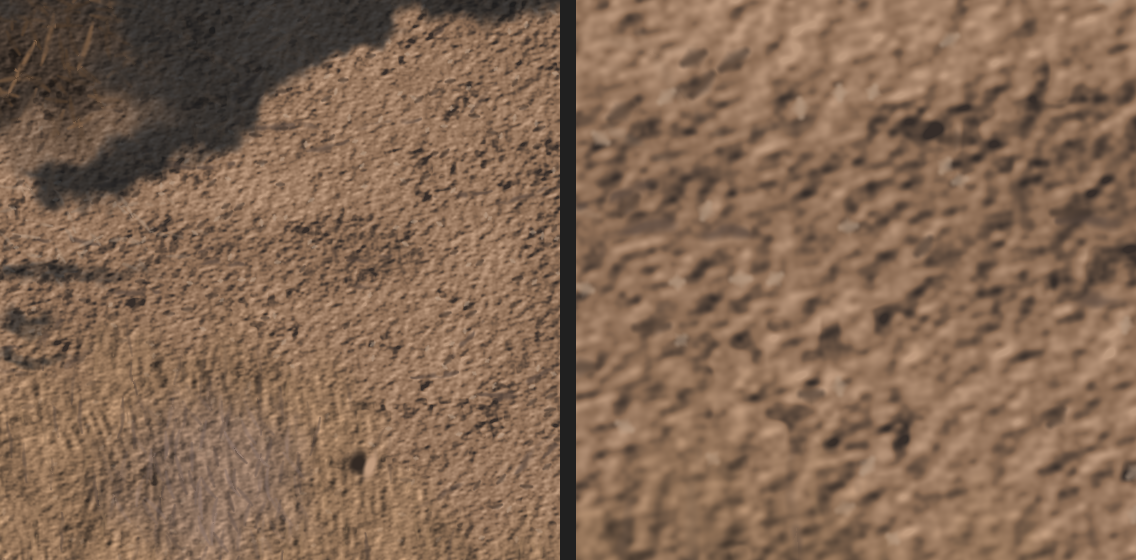
Left: the whole. Right: its middle third, enlarged.
Reproduce this texture procedurally as a WebGL 1 fragment shader.

```glsl
precision highp float;
uniform vec2 u_resolution;

const vec3 PIT = vec3(0.29, 0.235, 0.20);
const vec3 SOIL = vec3(0.55, 0.425, 0.33);
const vec3 PALE = vec3(0.69, 0.555, 0.45);
const vec3 DRY_GRASS = vec3(0.57, 0.45, 0.335);
const vec3 STRAW = vec3(0.56, 0.42, 0.30);
const vec3 BLEACHED = vec3(0.74, 0.64, 0.55);
const vec3 TWIG = vec3(0.33, 0.27, 0.24);
const vec3 GREY_STEM = vec3(0.52, 0.44, 0.41);
const vec3 THATCH = vec3(0.27, 0.215, 0.175);
const vec3 SHADE = vec3(0.37, 0.44, 0.53);
const float GRAIN_SCALE = 92.0;
const float GRIT_SCALE = 165.0;
const float SHADOW_BLUR = 0.024;

float hash(vec2 p) {
  vec3 q = fract(p.xyx * 0.1031);
  q += dot(q, q.yzx + 33.33);
  return fract((q.x + q.y) * q.z);
}

float noise(vec2 p) {
  vec2 i = floor(p), f = fract(p);
  f = f * f * (3.0 - 2.0 * f);
  return mix(mix(hash(i), hash(i + vec2(1.0, 0.0)), f.x),
             mix(hash(i + vec2(0.0, 1.0)), hash(i + 1.0), f.x), f.y);
}

float fbm(vec2 p) {
  float sum = 0.0, amp = 0.533;
  for (int i = 0; i < 4; i++) {
    sum += amp * noise(p);
    p = p * 2.03 + 17.3;
    amp *= 0.5;
  }
  return sum;
}

vec2 rotate(vec2 p, float a) {
  float c = cos(a), s = sin(a);
  return vec2(c * p.x + s * p.y, c * p.y - s * p.x);
}

// Side-lit bumps: difference of two shifted noise samples
float relief(vec2 p, float scale, float tilt) {
  vec2 q = rotate(p, tilt) * scale * vec2(0.78, 1.15);
  return noise(q) - noise(q + vec2(0.35, -0.8));
}

// Soft ellipse: 1 inside, 0 outside
float blot(vec2 p, vec2 centre, vec2 radius) {
  return 1.0 - smoothstep(0.4, 1.3, length((p - centre) / radius));
}

// Scattered bent stems: x is coverage, y a random tint
vec2 stems(vec2 p, float cells, float angle, float spread, float reach, float width, float density) {
  vec2 g = p * cells, best = vec2(0.0);
  for (int j = -1; j <= 1; j++) {
    for (int i = -1; i <= 1; i++) {
      vec2 id = floor(g) + vec2(float(i), float(j));
      float pick = hash(id + 5.7), tint = hash(id + 41.3);
      vec2 root = id + vec2(hash(id + 11.1), hash(id + 23.9));
      vec2 d = rotate(g - root, angle + spread * (hash(id + 3.3) - 0.5));
      float span = reach * (0.5 + 0.5 * tint);
      float along = clamp(d.x, -span, span);
      float across = d.y + (pick - 0.3) * 0.3 * along * along;
      float w = width * (1.0 - 0.5 * abs(along) / span);
      float cover = 1.0 - smoothstep(0.1 * w, 1.7 * w, length(vec2(d.x - along, across)));
      cover *= step(pick, density);
      if (cover > best.x) best = vec2(cover, tint);
    }
  }
  return best;
}

void main() {
  vec2 p = gl_FragCoord.xy / u_resolution;
  float patches = fbm(p * vec2(6.0, 9.0));
  vec2 wobble = vec2(fbm(p * 15.0 + 9.0), fbm(p * 15.0 + 37.0)) - 0.5;
  float broken = smoothstep(0.25, 0.65, noise(p * 75.0 + 6.0));

  // Gritty soil with small pits
  float tone = 0.58 + 0.58 * relief(p, GRAIN_SCALE, 0.6) + 0.5 * relief(p + 3.7, GRIT_SCALE, 0.25)
             + 0.25 * (noise(p * 230.0) - 0.5) + 0.75 * (patches - 0.5);
  float debris = smoothstep(0.56, 0.72, fbm(rotate(p, 0.3) * vec2(13.0, 27.0) + 4.0));
  tone -= 0.5 * debris * smoothstep(0.65, 0.25, noise(p * 95.0));

  // Upright dry grass in the lower left
  float grassTop = 0.39 - 0.34 * smoothstep(0.5, 0.9, p.x) + 0.2 * wobble.y;
  float grass = smoothstep(0.08, -0.12, p.y - grassTop);
  float sway = 0.05 * noise(p * 6.0) + 0.12 * p.y * (noise(vec2(p.x * 9.0, 2.0)) - 0.5);
  vec2 blade = vec2(p.x + sway, p.y);
  float streak = noise(blade * vec2(105.0, 28.0)) - noise(blade * vec2(105.0, 28.0) + vec2(0.8, 0.2));
  float tuft = fbm(blade * vec2(26.0, 6.0) + 12.0) - 0.5;
  tone = mix(tone, 0.53 + 0.62 * (tone - 0.58) + 0.42 * streak + 0.7 * tuft, grass);

  tone = clamp(tone, -0.15, 1.2);
  vec3 color = tone < 0.5 ? mix(PIT, SOIL, 2.0 * tone) : mix(SOIL, PALE, 2.0 * tone - 1.0);
  color = mix(color, DRY_GRASS * (0.52 + 0.9 * tone), 0.5 * grass);

  // Standing stalks, and a grey thicket among them
  vec2 stalk = stems(p + 0.02 * wobble, 17.0, 1.5, 0.5, 0.95, 0.07, 0.9);
  vec3 stalkColor = mix(TWIG, DRY_GRASS * 1.1, smoothstep(0.2, 0.7, stalk.y));
  color = mix(color, stalkColor, 0.5 * stalk.x * grass * (0.4 + 0.6 * broken));
  float thicket = blot(p + 0.12 * wobble, vec2(0.37, 0.14), vec2(0.17, 0.17));
  vec2 stem = stems(p + 0.43, 30.0, 1.85, 1.1, 0.9, 0.13, 0.95);
  color = mix(color, GREY_STEM * (0.6 + 0.6 * tone), 0.45 * thicket);
  color = mix(color, mix(TWIG, GREY_STEM * 1.15, stem.y), 0.55 * stem.x * thicket);

  // Fallen twigs, bleached litter and stone chips
  vec2 twig = stems(p + 0.03 * wobble + 2.1, 11.0, 0.35, 1.0, 0.75, 0.065, 0.38);
  color = mix(color, TWIG, 0.65 * twig.x * broken * (1.0 - grass));
  float litter = blot(p + 0.1 * wobble, vec2(0.10, 0.58), vec2(0.30, 0.12));
  vec2 chaff = stems(p + 7.7, 30.0, -0.35, 1.8, 0.8, 0.12, 0.75);
  color = mix(color, BLEACHED * (0.75 + 0.3 * chaff.y), 0.5 * chaff.x * litter * broken);
  vec2 chip = stems(p + 5.2, 42.0, 0.5, 2.4, 0.22, 0.18, 0.12);
  color = mix(color, BLEACHED, 0.55 * chip.x * (1.0 - 0.6 * grass));
  vec2 clod = stems(p + 9.4, 34.0, 0.4, 1.2, 0.34, 0.17, 0.14);
  color = mix(color, PIT * 0.9, 0.6 * clod.x * (1.0 - 0.6 * grass));

  // Pale stone beside its hollow
  color = mix(color, PIT * 0.7, blot(p + 0.02 * wobble, vec2(0.641, 0.172), vec2(0.018, 0.025)));
  color = mix(color, PALE * 1.12, blot(rotate(p - vec2(0.661, 0.167), -0.35),
                                     vec2(0.0), vec2(0.011, 0.026)));

  // Broad ragged shadow, with a sunlit gap on the left
  float edge = 0.625 + 0.365 * smoothstep(0.12, 0.85, p.x);
  edge += 0.09 * smoothstep(0.12, 0.0, p.x);
  float shadow = smoothstep(-SHADOW_BLUR, SHADOW_BLUR, p.y - edge + 0.14 * wobble.y);
  vec2 gapPoint = rotate(p - vec2(0.08, 0.755), 0.28) + 0.12 * wobble;
  shadow *= 1.0 - 0.75 * blot(gapPoint, vec2(0.0), vec2(0.24, 0.055));
  vec2 q = p + 0.07 * wobble;
  float streaks = max(blot(q, vec2(0.09, 0.515), vec2(0.17, 0.022)),
                      blot(q, vec2(0.05, 0.425), vec2(0.06, 0.022)));
  streaks = max(streaks, blot(q, vec2(0.05, 0.35), vec2(0.07, 0.013)));
  streaks *= 0.5 + 0.35 * broken;
  color = mix(color, mix(color, SOIL, 0.35), shadow);
  color *= mix(vec3(1.0), SHADE, max(shadow, streaks));

  // Tangled straw in the upper left
  float tussock = blot(p + 0.2 * wobble, vec2(0.06, 0.89), vec2(0.20, 0.13));
  color = mix(color, THATCH * (0.6 + 0.75 * tone), 0.8 * tussock);
  vec2 strawA = stems(p + 1.3, 17.0, 0.35, 2.0, 0.9, 0.10, 0.95);
  vec2 strawB = stems(p + 8.6, 25.0, 2.3, 1.8, 0.9, 0.13, 0.95);
  float strawCover = max(strawA.x, strawB.x) * max(tussock, 0.12 * shadow);
  color = mix(color, STRAW * (0.6 + 0.5 * strawA.y), 0.7 * strawCover * (0.4 + 0.6 * broken));

  gl_FragColor = vec4(color, 1.0);
}
```
